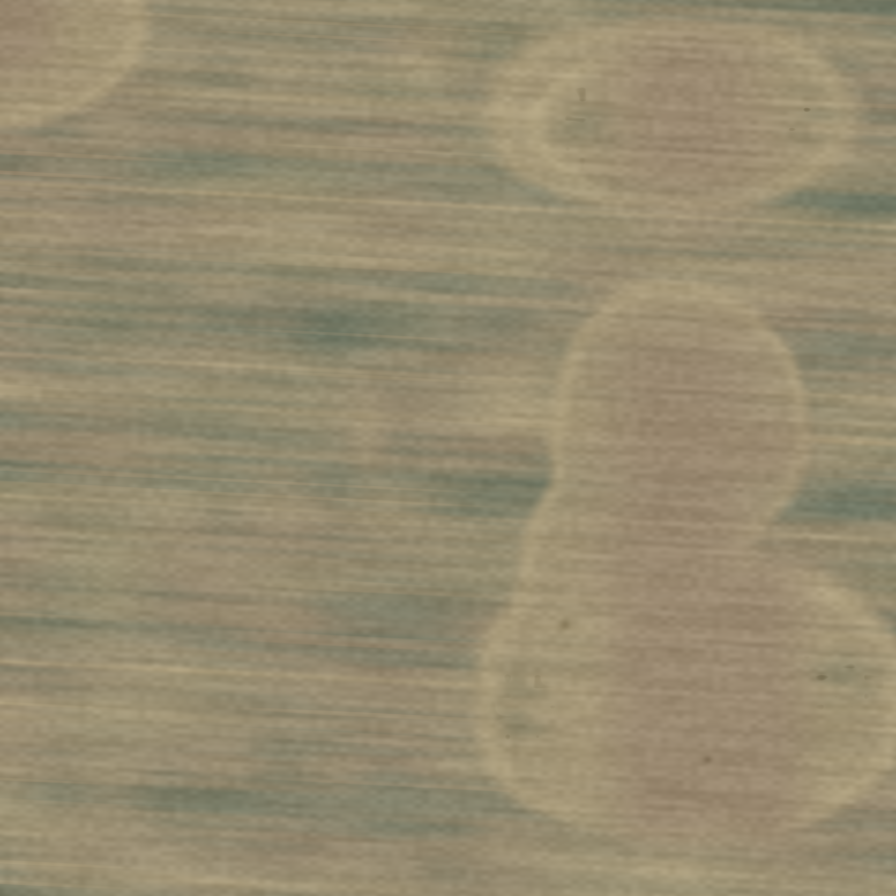
Give the GLSL for this texture, as a WebGL 2 fragment shader.

```glsl
#version 300 es
precision highp float;
// Aerial view of a striped crop field with pale, bare patches of soil.
uniform vec2 u_resolution;
out vec4 fragColor;

const vec3 FIELD = vec3(0.575, 0.550, 0.437);
const vec3 GREEN = vec3(0.435, 0.465, 0.390);
const vec3 TAN = vec3(0.645, 0.585, 0.460);
const vec3 STRAW = vec3(0.735, 0.680, 0.535);
const vec3 CLAY = vec3(0.592, 0.520, 0.432);

float hash(vec2 p) {
  p = fract(p * vec2(0.1031, 0.1137));
  p += dot(p, p.yx + 33.33);
  return fract((p.x + p.y) * p.x * 7.31);
}

float noise(vec2 p) {
  vec2 i = floor(p), f = fract(p);
  f = f * f * (3.0 - 2.0 * f);
  return mix(mix(hash(i), hash(i + vec2(1, 0)), f.x),
             mix(hash(i + vec2(0, 1)), hash(i + vec2(1, 1)), f.x), f.y);
}

// Signed noise in -1..1
float snoise(vec2 p) { return 2.0 * noise(p) - 1.0; }

// Approximate distance to a superellipse; higher power is squarer
float oval(vec2 p, vec2 center, vec2 radii, float power) {
  vec2 q = pow(abs(p - center) / radii + 1e-4, vec2(power));
  return (pow(q.x + q.y, 1.0 / power) - 1.0) * min(radii.x, radii.y);
}

float softMin(float a, float b, float k) {
  float h = max(k - abs(a - b), 0.0) / k;
  return min(a, b) - 0.25 * h * h * k;
}

// Soft elliptical spot, xy = center, zw = radii
float spot(vec2 p, vec4 s) {
  vec2 q = (p - s.xy) / s.zw;
  return exp(-dot(q, q));
}

// Soft-edged upright box, xy = center, zw = half size
float softBox(vec2 p, vec4 b, float blur) {
  vec2 e = smoothstep(-vec2(blur), vec2(blur), b.zw - abs(p - b.xy));
  return e.x * e.y;
}

// Furrow lines: position, width, strength (negative is green)
float furrows(float row) {
  const vec3 LINES[15] = vec3[](
    vec3(0.905, 0.004, 0.45), vec3(0.872, 0.022, 0.20), vec3(0.824, 0.015, -0.50),
    vec3(0.796, 0.003, 0.75), vec3(0.745, 0.018, 0.30), vec3(0.648, 0.028, -0.55),
    vec3(0.605, 0.003, 0.55), vec3(0.557, 0.005, 0.60), vec3(0.482, 0.020, -0.50),
    vec3(0.447, 0.003, 0.40), vec3(0.382, 0.012, 0.35), vec3(0.302, 0.018, -0.25),
    vec3(0.262, 0.004, 0.80), vec3(0.118, 0.022, -0.35), vec3(0.030, 0.010, 0.50));
  float sum = 0.0;
  for (int i = 0; i < 15; i++) {
    float d = (row - LINES[i].x) / LINES[i].y;
    sum += LINES[i].z * exp(-d * d);
  }
  return sum;
}

// Broad tone of the crop: positive is dry, negative is green
float cropPatches(vec2 p) {
  const vec4 LUSH[8] = vec4[](
    vec4(0.54, 0.44, 0.06, 0.022), vec4(0.37, 0.62, 0.08, 0.025), vec4(0.73, 0.712, 0.09, 0.015),
    vec4(0.97, 0.765, 0.06, 0.025), vec4(0.97, 0.445, 0.06, 0.022), vec4(1.0, 0.32, 0.05, 0.035),
    vec4(0.85, 0.995, 0.30, 0.016), vec4(0.45, 0.30, 0.08, 0.035));
  const vec4 DRY[6] = vec4[](
    vec4(0.41, 0.515, 0.021, 0.042), vec4(0.58, 0.55, 0.06, 0.06), vec4(0.47, 0.935, 0.035, 0.035),
    vec4(0.95, 0.54, 0.07, 0.04), vec4(0.12, 0.20, 0.20, 0.04), vec4(0.80, 0.03, 0.22, 0.05));
  float tone = 0.0;
  for (int i = 0; i < 8; i++) tone -= 0.5 * spot(p, LUSH[i]);
  for (int i = 0; i < 6; i++) tone += 0.55 * spot(p, DRY[i]);
  return tone;
}

void main() {
  vec2 p = gl_FragCoord.xy / u_resolution;
  float row = p.y + 0.05 * p.x;

  // Striped crop
  float streaks = 0.26 * snoise(vec2(p.x * 3.0, row * 42.0))
                + 0.34 * snoise(vec2(p.x * 4.0 + 9.0, row * 110.0));
  float thread = smoothstep(0.72, 0.95, noise(vec2(p.x * 2.5, row * 130.0 + 7.0)));
  float tone = furrows(row) * (0.65 + 0.5 * noise(p * vec2(9.0, 12.0))) + 0.4 * thread
             + cropPatches(p) + streaks + 0.22 * snoise(p * vec2(16.0, 28.0));
  vec3 color = mix(FIELD, CLAY, 0.65 * noise(p * vec2(9.0, 20.0) + 5.0));
  color = mix(color, GREEN, clamp(-tone, 0.0, 1.0));
  color = mix(color, mix(TAN, STRAW, 0.4), clamp(tone * 0.8, 0.0, 1.0));

  // Outlines of the bare soil
  vec2 q = p + 0.007 * vec2(snoise(p * 22.0), snoise(p * 22.0 + 40.0));
  float top = oval(q, vec2(0.748, 0.872), vec2(0.208, 0.106), 2.5);
  float corner = oval(q, vec2(-0.01, 0.975), vec2(0.195, 0.125), 2.0);
  float figure = softMin(oval(q, vec2(0.757, 0.525), vec2(0.145, 0.168), 2.1),
                         oval(q, vec2(0.768, 0.220), vec2(0.246, 0.158), 2.4), 0.03);
  figure = softMin(figure, oval(q, vec2(0.675, 0.36), vec2(0.100, 0.13), 2.0), 0.02);
  float edge = min(min(top, figure), corner + 0.01);
  float soil = smoothstep(0.008, -0.010, edge);
  color = mix(color, mix(TAN, STRAW, clamp(0.10 + 0.5 * streaks, 0.0, 1.0)), 0.75 * soil);

  // Pale rims and green pockets within the soil
  color = mix(color, STRAW, 0.28 * exp(-pow((edge + 0.012) / 0.008, 2.0)));
  float arc = oval(q, vec2(0.775, 0.865), vec2(0.175, 0.090), 2.0);
  color = mix(color, STRAW, 0.5 * exp(-pow(arc / 0.008, 2.0)) * smoothstep(0.72, 0.62, p.x));
  float pocket = spot(p, vec4(0.655, 0.865, 0.035, 0.038)) + spot(p, vec4(0.905, 0.875, 0.035, 0.035))
               + spot(p, vec4(0.585, 0.20, 0.03, 0.05)) + spot(p, vec4(0.94, 0.24, 0.04, 0.03));
  color = mix(color, FIELD * 0.95, pocket * noise(p * vec2(35.0, 70.0)));

  // Reddish clay cores
  float clay = softBox(q, vec4(0.770, 0.875, 0.075, 0.09), 0.06);
  clay = max(clay, softBox(q, vec4(0.762, 0.48, 0.085, 0.16), 0.06));
  clay = max(clay, 0.9 * spot(q, vec4(0.84, 0.50, 0.06, 0.06)));
  clay = max(clay, softBox(q, vec4(0.790, 0.22, 0.105, 0.16), 0.04));
  clay = max(clay, softBox(q, vec4(0.0, 0.97, 0.06, 0.05), 0.03));
  color = mix(color, CLAY, 0.75 * clay);

  // Fine drill rows, grain and a few dark specks
  color += 0.027 * snoise(vec2(p.x * 12.0, row * 170.0)) + 0.024 * snoise(p * vec2(120.0, 190.0));
  float specks = smoothstep(0.85, 0.97, noise(p * vec2(60.0, 90.0))) * min(pocket, 1.0);
  specks += spot(p, vec4(0.79, 0.152, 0.005, 0.005)) + spot(p, vec4(0.631, 0.303, 0.006, 0.006));
  fragColor = vec4(color - 0.10 * specks, 1.0);
}
```
